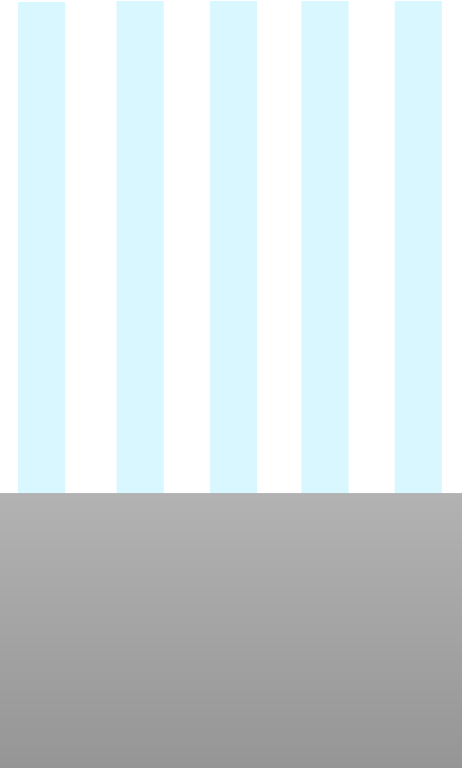
This background is drawn by a WebGL 1 fragment shader. Its source:

```glsl
precision highp float;

uniform vec2 u_resolution;

// Smooth coverage of the span from lo to hi, with an edge one pixel wide
float span(float x, float lo, float hi, float pixel) {
  return clamp((x - lo) / pixel + 0.5, 0.0, 1.0)
       * clamp((hi - x) / pixel + 0.5, 0.0, 1.0);
}

// Five upright stripes with slightly uneven spacing
float stripes(vec2 uv, vec2 pixel) {
  float cover = 0.0;
  for (int i = 0; i < 5; i++) {
    float n = float(i) - 1.0;
    float first = 1.0 - step(-0.5, n);
    float left = 0.2522 + 0.2007 * n + 0.0016 * sin(2.0944 * n) - 0.011 * first;
    float top = 0.9987 - 0.0013 * first;
    cover = max(cover, span(uv.x, left, left + 0.1022, pixel.x)
                     * span(uv.y, 0.0, top, pixel.y));
  }
  return cover;
}

void main() {
  vec2 pixel = 1.0 / u_resolution;
  vec2 uv = gl_FragCoord.xy * pixel;

  // Striped wall
  vec3 color = mix(vec3(1.0), vec3(0.85, 0.97, 1.0), stripes(uv, pixel));

  // Grey floor, lighter toward the wall
  float floorTop = 0.358;
  vec3 floorColor = vec3(mix(0.585, 0.7, clamp(uv.y / floorTop, 0.0, 1.0)));
  color = mix(color, floorColor, span(uv.y, -1.0, floorTop, pixel.y));

  gl_FragColor = vec4(color, 1.0);
}
```
